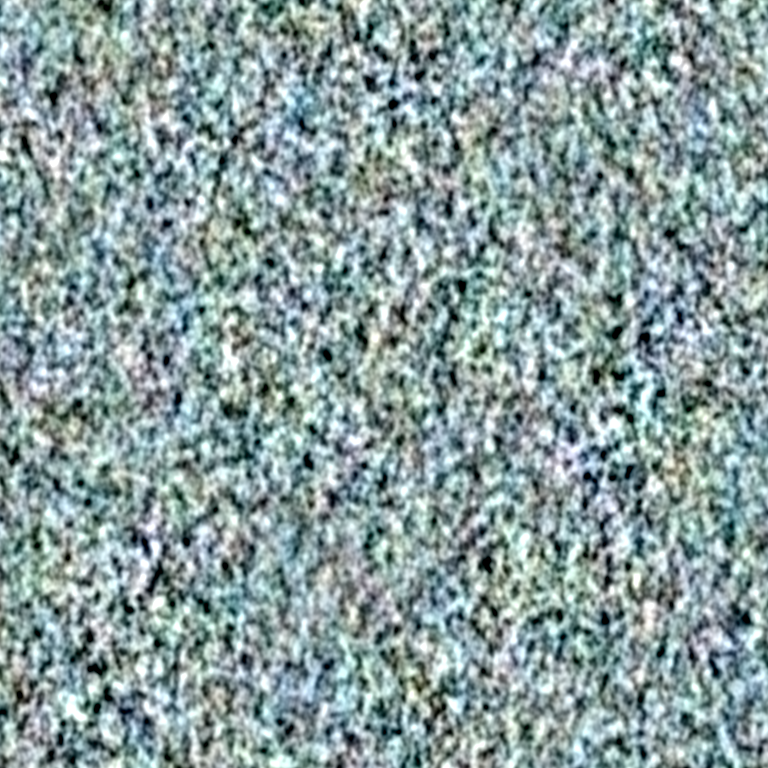
Give the GLSL for this texture, as a Shadertoy shader.

```glsl
// Dense blue-grey mineral speckle: soft light and dark grains, slightly taller than wide.
#define GRAIN_FREQ 62.0
#define FINE_FREQ 96.0
#define DUST_FREQ 150.0
#define STREAK_FREQ 46.0
#define CLUMP_FREQ 20.0
#define TINT_FREQ 13.0
#define STRETCH 0.80
#define CONTRAST 0.21
#define TINT_AMOUNT 0.028
#define MID_TONE vec3(0.55, 0.63, 0.63)

// Unit-length pseudo-random gradient for a lattice cell
vec2 cellGradient(ivec2 cell, int seed) {
    uint h = uint(cell.x) * 1597334677u ^ uint(cell.y) * 3812015801u ^ uint(seed) * 2798796415u;
    h = (h ^ (h >> 16)) * 2146121005u;
    h = (h ^ (h >> 15)) * 2221713035u;
    h ^= h >> 16;
    float angle = float(h & 65535u) / 65536.0 * 6.28318;
    return vec2(cos(angle), sin(angle));
}

// Gradient noise scaled to a standard deviation of about one
float gradientNoise(vec2 p, int seed) {
    vec2 base = floor(p);
    vec2 f = p - base;
    ivec2 cell = ivec2(base);
    vec2 fade = f * f * f * (f * (f * 6.0 - 15.0) + 10.0);
    float a = dot(cellGradient(cell, seed), f);
    float b = dot(cellGradient(cell + ivec2(1, 0), seed), f - vec2(1.0, 0.0));
    float c = dot(cellGradient(cell + ivec2(0, 1), seed), f - vec2(0.0, 1.0));
    float d = dot(cellGradient(cell + ivec2(1, 1), seed), f - vec2(1.0, 1.0));
    return 4.63 * mix(mix(a, b, fade.x), mix(c, d, fade.x), fade.y);
}

// A turned layer hides the lattice directions
float turnedNoise(vec2 p, float freq, float angle, int seed) {
    float c = cos(angle), s = sin(angle);
    return gradientNoise(mat2(c, s, -s, c) * p * freq + 7.3, seed);
}

// Grains of several sizes, summed to unit deviation
float grainHeight(vec2 uv) {
    vec2 p = uv * vec2(1.0, STRETCH);
    float grain  = turnedNoise(p, GRAIN_FREQ, 0.5, 1);
    float fine   = turnedNoise(p, FINE_FREQ, 1.1, 2);
    float dust   = turnedNoise(p, DUST_FREQ, 0.3, 3);
    float clump  = turnedNoise(p, CLUMP_FREQ, 0.8, 4);
    float streak = turnedNoise(uv * vec2(1.0, 0.45), STREAK_FREQ, 0.12, 5);
    return 0.66 * grain + 0.56 * fine + 0.27 * dust + 0.24 * clump + 0.34 * streak;
}

// Broad patches leaning to teal, blue or warm grey
vec3 patchTint(vec2 uv) {
    vec2 p = uv * vec2(1.0, 0.7);
    float warm = 0.8 * turnedNoise(p, TINT_FREQ, 0.4, 6)
               + 0.6 * turnedNoise(p, TINT_FREQ * 2.6, 0.9, 7);
    float blue = 0.8 * turnedNoise(p, TINT_FREQ * 0.8, 0.7, 8)
               + 0.6 * turnedNoise(p, TINT_FREQ * 2.2, 0.2, 9);
    return TINT_AMOUNT * (warm * vec3(1.0, -0.2, -0.4) + blue * vec3(-0.1, -0.25, 0.8));
}

void mainImage(out vec4 fragColor, in vec2 fragCoord) {
    vec2 uv = fragCoord / iResolution.y;
    float height = grainHeight(uv);

    // Some areas are calmer than others
    height *= 1.0 + 0.08 * turnedNoise(uv, 5.0, 0.6, 10);

    // Tone curve leaning to the dark side
    float tone = CONTRAST * height - 0.012 * height * height;
    vec3 color = MID_TONE + tone + patchTint(uv);
    fragColor = vec4(clamp(color, 0.0, 1.0), 1.0);
}
```
